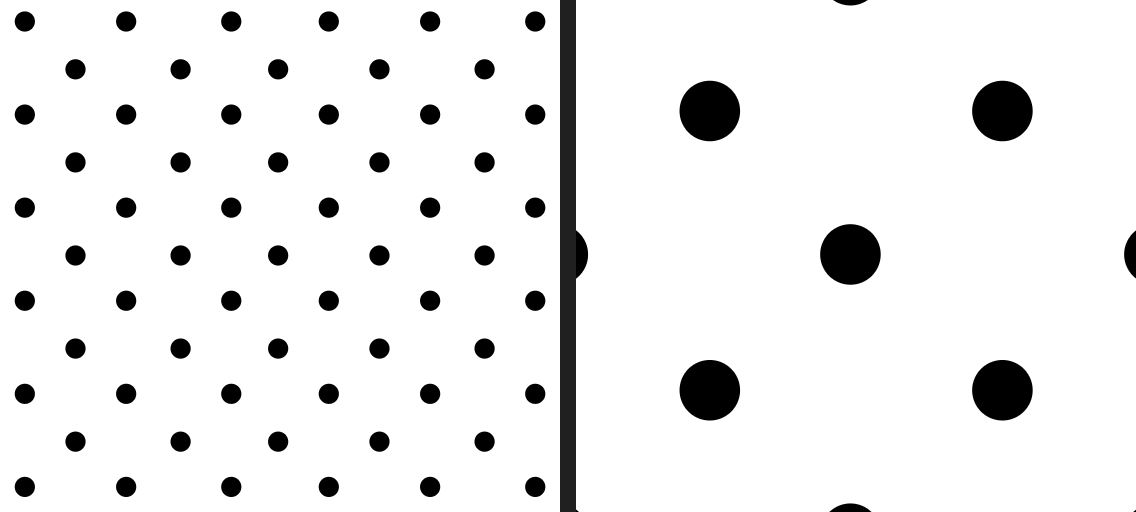
Left: the whole. Right: its middle third, enlarged.
A WebGL 1 fragment shader for this pattern:

```glsl
precision highp float;

// Black polka dots on white in staggered rows.
// One cell of six dots, alternating between an upper and a lower row, is tiled;
// two neighbouring dots per cell sit slightly right of the even spacing.

uniform vec2 u_resolution;

// Lengths are fractions of the canvas height.
const vec2 CELL = vec2(0.5937, 0.1818);
const vec2 FIRST_DOT = vec2(0.0485, 0.9580);  // centre of the top left dot
const float DOT_RADIUS = 0.0197;
const float ROW_DROP = 0.0934;                // from the upper to the lower row
const float NUDGE = 0.0074;                   // rightward drift of dots 3 and 4
const int DOTS_PER_CELL = 6;
const vec3 PAPER = vec3(1.0);
const vec3 INK = vec3(0.0);

// Centre of dot i, relative to the first dot of its cell.
vec2 dotCentre(float i) {
  float drift = NUDGE * step(2.5, i) * step(i, 4.5);
  return vec2(i * CELL.x / float(DOTS_PER_CELL) + drift, -ROW_DROP * mod(i, 2.0));
}

// Offset to the nearest repeat of a point on the cell lattice.
vec2 wrapToCell(vec2 offset) {
  return mod(offset + 0.5 * CELL, CELL) - 0.5 * CELL;
}

// Signed distance to the nearest dot edge.
float dotsDistance(vec2 p) {
  float nearest = 1.0;
  for (int i = 0; i < DOTS_PER_CELL; i++) {
    nearest = min(nearest, length(wrapToCell(p - dotCentre(float(i)))));
  }
  return nearest - DOT_RADIUS;
}

void main() {
  vec2 p = gl_FragCoord.xy / u_resolution.y - FIRST_DOT;

  // Edge blended over one pixel.
  float coverage = clamp(0.5 - dotsDistance(p) * u_resolution.y, 0.0, 1.0);
  gl_FragColor = vec4(mix(PAPER, INK, coverage), 1.0);
}
```
